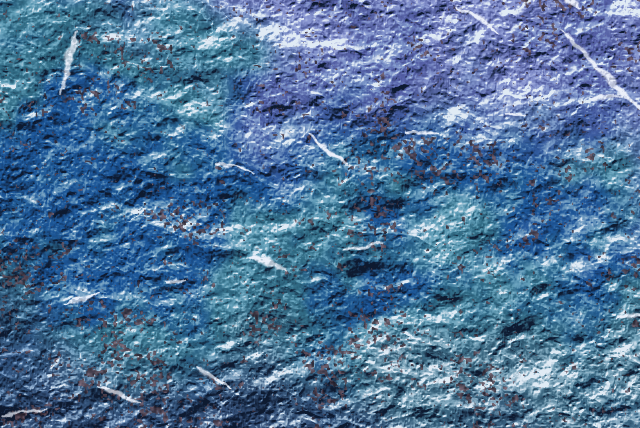
Reproduce this texture procedurally as a WebGL 1 fragment shader.

```glsl
precision highp float;
uniform vec2 u_resolution;

float hash(vec2 p) {
  return fract(sin(dot(p, vec2(127.1, 311.7))) * 43758.5453);
}

float noise(vec2 p) {
  vec2 i = floor(p), f = fract(p);
  f = f * f * (3.0 - 2.0 * f);
  return mix(mix(hash(i), hash(i + vec2(1, 0)), f.x),
             mix(hash(i + vec2(0, 1)), hash(i + vec2(1, 1)), f.x), f.y);
}

float fbm(vec2 p) {
  float sum = 0.0, amp = 0.5;
  for (int i = 0; i < 5; i++) {
    sum += amp * noise(p);
    p = mat2(1.7, 1.05, -1.05, 1.7) * p + 17.3;
    amp *= 0.5;
  }
  return sum;
}

// Rock height: octaves turned a little each way, sharp folds mixed with round grit
float height(vec2 p) {
  p += 0.02 * vec2(fbm(p * 14.0), fbm(p * 14.0 + 40.0));
  float sum = 0.0, amp = 1.0, freq = 8.0;
  for (int i = 0; i < 6; i++) {
    float k = float(i);
    float turn = 0.45 * sin(k * 2.4 + 0.6);
    vec2 q = mat2(cos(turn), sin(turn), -sin(turn), cos(turn)) * p;
    q.x *= 0.62 + 0.06 * k;
    float n = noise(q * freq + k * 13.7);
    sum += amp * mix(n, 1.0 - 1.5 * abs(n - 0.5), 0.45);
    freq *= 1.85;
    amp *= 0.57;
  }
  return sum;
}

// Ragged tapering chip from a to b: x is the bright lip, y the shadow below
vec2 streak(vec2 p, vec2 a, vec2 b, float width) {
  p += 0.022 * (vec2(fbm(p * 40.0), fbm(p * 40.0 + 60.0)) - 0.48);
  vec2 ab = b - a;
  float t = clamp(dot(p - a, ab) / dot(ab, ab), 0.0, 1.0);
  float w = width * (0.1 + 3.2 * t * (1.0 - t) * (1.2 - t)) * (0.35 + 1.3 * noise(p * 38.0 + 7.0));
  vec2 d = p - a - ab * t;
  float lip = 1.0 - smoothstep(w * 0.4, w + 0.003, length(d));
  float shade = 1.0 - smoothstep(0.0, width * 3.0, length(d + vec2(0.0, width * 1.5)));
  return vec2(lip, shade);
}

void main() {
  vec2 uv = gl_FragCoord.xy / u_resolution;
  vec2 p = gl_FragCoord.xy / u_resolution.y;
  float cloud = fbm(p * 3.2 + 4.0) - 0.48;
  float patches = fbm(p * 6.5 + 31.0) - 0.48;

  // Broad stains
  float purple = smoothstep(0.68, 1.08, uv.y + 0.38 * (uv.x - 0.5) + 0.8 * cloud + 0.3 * patches);
  float blue = smoothstep(-0.08, 0.22, patches + 0.12 - 0.5 * abs(uv.y - 0.6));
  float gray = smoothstep(0.32, 0.0, uv.y - 0.2 * (uv.x - 0.6) + 0.5 * patches);
  float navy = smoothstep(0.3, 0.0, uv.y + 0.25 * uv.x + 0.5 * cloud);

  vec3 mid = mix(vec3(0.19, 0.42, 0.52), vec3(0.11, 0.34, 0.60), blue);
  mid = mix(mid, vec3(0.37, 0.38, 0.66), purple * 0.85);
  mid = mix(mid, vec3(0.25, 0.38, 0.48), gray * 0.6);
  mid = mix(mid, vec3(0.20, 0.27, 0.47), navy * 0.6);
  vec3 light = mix(vec3(0.39, 0.63, 0.73), vec3(0.54, 0.59, 0.82), max(purple, navy * 0.5));
  light = mix(light, vec3(0.44, 0.57, 0.76), blue * 0.5);
  light = mix(light, vec3(0.60, 0.67, 0.74), gray * 0.5);

  // Relief lit from above
  float relief = (height(p) - height(p + vec2(-0.0015, 0.0032))) / 0.0035;
  float tone = 0.54 + 0.031 * relief * (0.85 + 0.4 * gray + 0.2 * purple);
  tone += 0.26 * (noise(p * 190.0) - 0.5) + 0.28 * cloud - 0.2 * patches;
  tone += 0.07 * purple - 0.12 * navy - 0.06 * blue;

  // Broken creases along the bedding
  vec2 bed = vec2(p.x * 4.0, p.y * 8.0 - p.x) + 2.2 * fbm(p * 11.0);
  float crease = 1.0 - smoothstep(0.0, 0.05, abs(noise(bed) - 0.5));
  tone += 0.24 * crease * smoothstep(0.45, 0.7, fbm(p * 13.0 + 9.0));

  // Scattered chipped ridges and two long edges
  vec2 chips = streak(p, vec2(1.31, 0.93), vec2(1.52, 0.72), 0.011);
  chips = max(chips, streak(p, vec2(0.18, 0.93), vec2(0.14, 0.78), 0.013));
  for (int i = 0; i < 15; i++) {
    float k = float(i);
    vec2 center = vec2(1.5 * fract(k * 0.618 + 0.33), fract(k * 0.653 + 0.12));
    float angle = mix(-0.65, 0.55, hash(vec2(k, 3.0)));
    vec2 arm = mix(0.02, 0.06, hash(vec2(k, 8.0))) * vec2(cos(angle), sin(angle));
    chips = max(chips, streak(p, center - arm, center + arm, mix(0.005, 0.011, hash(vec2(k, 5.0)))));
  }
  tone -= 0.1 * chips.y;

  vec3 color = mix(vec3(0.05, 0.10, 0.19), mid, smoothstep(0.0, 0.46, tone));
  color = mix(color, light, smoothstep(0.43, 0.74, tone));
  color = mix(color, vec3(0.88, 0.92, 0.96), smoothstep(0.70, 1.04, tone));

  // Fine rusty pits gathered in patches
  float rust = smoothstep(0.48, 0.72, fbm(p * 8.0 + 70.0) + 0.1 * chips.y);
  float pit = 0.5 * noise(p * 130.0 + 5.0) + 0.3 * noise(p * 210.0) + 0.2 * noise(p * 45.0);
  float speck = smoothstep(0.70 - 0.17 * rust, 0.82 - 0.17 * rust, pit);
  vec3 pitColor = mix(vec3(0.12, 0.09, 0.13), vec3(0.50, 0.40, 0.45), noise(p * 160.0 + 22.0));
  color = mix(color, pitColor, speck * 0.85);

  float chalk = chips.x * (0.72 + 0.28 * smoothstep(0.3, 0.6, tone));
  color = mix(color, vec3(0.92, 0.94, 0.98), chalk);
  gl_FragColor = vec4(color, 1.0);
}
```
